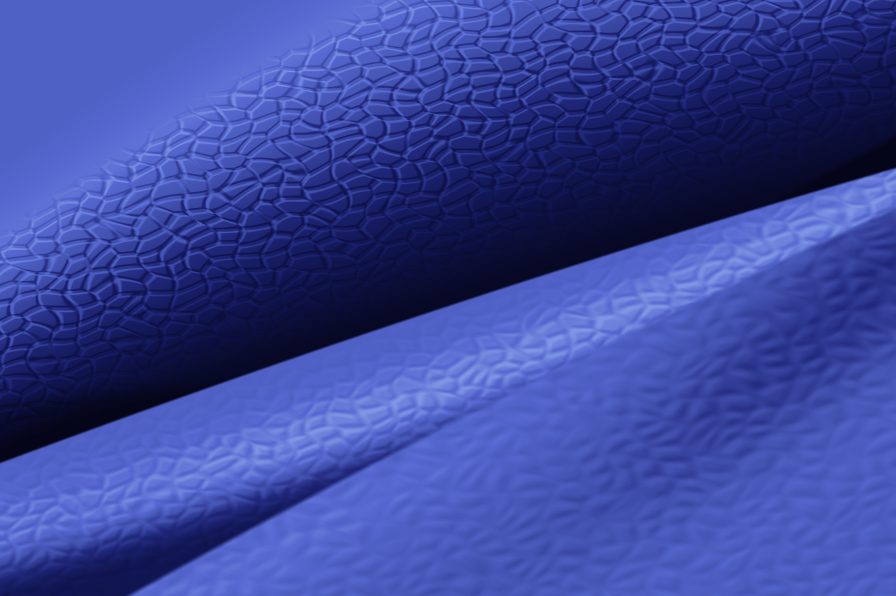
Reproduce this texture procedurally as a WebGL 1 fragment shader.

```glsl
precision highp float;
// Folded blue leather: a large shaded roll above two softer folds.
// Curved fold lines split the canvas; each fold has its own tone profile,
// embossed with cellular grain and coloured through one blue ramp.

uniform vec2 u_resolution;

const vec2 CANVAS = vec2(1.5, 1.0);
const vec3 RIDGE = vec3(0.585, 0.72, -0.14);       // crest of the roll
const vec3 MIDDLE_EDGE = vec3(0.223, 0.372, -0.028);
const vec3 MIDDLE_SHEEN = vec3(0.115, 0.26, 0.08);
const vec3 FRONT_EDGE = vec3(-0.122, 0.575, -0.04);
const vec2 CELL_SIZE = vec2(0.043, 0.025);
const float GRAIN_ANGLE = 0.2;
const float ROLL_GRAIN = 0.21;
const float MIDDLE_GRAIN = 0.12;
const float FRONT_GRAIN = 0.075;
const float EDGE_SOFTNESS = 0.003;

float curve(vec3 c, float x) {
  return c.x + x * (c.y + x * c.z);
}

float bell(float d, float width) {
  return exp(-d * d / (width * width));
}

vec2 hash2(vec2 cell) {
  vec2 k = vec2(dot(cell, vec2(127.1, 311.7)), dot(cell, vec2(269.5, 183.3)));
  return fract(sin(k) * 43758.5);
}

// Height of the pebbled surface: plateaus parted by creases
float pebbles(vec2 q, float creaseWidth) {
  vec2 base = floor(q);
  float nearest = 8.0;
  float second = 8.0;
  for (int j = -1; j <= 1; j++) {
    for (int i = -1; i <= 1; i++) {
      vec2 cell = base + vec2(float(i), float(j));
      float d = length(cell + 0.1 + 0.8 * hash2(cell) - q);
      second = min(second, max(nearest, d));
      nearest = min(nearest, d);
    }
  }
  return smoothstep(0.0, creaseWidth, second - nearest);
}

// Emboss: height difference towards the light
float grain(vec2 p, float scale, float creaseWidth) {
  float c = cos(GRAIN_ANGLE);
  float s = sin(GRAIN_ANGLE);
  vec2 q = vec2(c * p.x + s * p.y, c * p.y - s * p.x) / (CELL_SIZE * scale);
  q += 0.22 * sin(q.yx * 1.7 + 1.3 * sin(q * 0.6));
  vec2 towardLight = vec2(-0.06, 0.16);
  return pebbles(q - towardLight, creaseWidth) - pebbles(q + towardLight, creaseWidth);
}

vec3 leatherColor(float tone) {
  vec3 c = mix(vec3(0.02, 0.02, 0.10), vec3(0.06, 0.08, 0.31), clamp(tone * 5.0, 0.0, 1.0));
  c = mix(c, vec3(0.13, 0.16, 0.49), clamp(tone * 5.0 - 1.0, 0.0, 1.0));
  c = mix(c, vec3(0.26, 0.32, 0.69), clamp(tone * 5.0 - 2.0, 0.0, 1.0));
  c = mix(c, vec3(0.34, 0.41, 0.82), clamp(tone * 5.0 - 3.0, 0.0, 1.0));
  return mix(c, vec3(0.47, 0.56, 0.88), clamp(tone * 5.0 - 4.0, 0.0, 1.2));
}

float rollTone(vec2 p, float edge) {
  float ridge = curve(RIDGE, p.x);
  float t = clamp((p.y - edge) / (ridge - edge), 0.0, 1.0);
  float above = p.y - ridge;
  float tone = 0.03 + 0.62 * t + 0.2 * t * t;
  tone += 0.12 * smoothstep(0.8, 1.4, p.x) * smoothstep(0.25, 0.6, t);
  tone = mix(tone, 0.73, smoothstep(-0.01, 0.16, above));
  // Shadowed gaps under the roll, at the left and at the far right
  tone -= 0.07 * smoothstep(0.02, -0.02, p.y - 0.326 - 0.1 * p.x) * smoothstep(0.5, 0.1, p.x);
  float gap = p.y - 0.77 - 0.55 * (p.x - 1.5);
  tone *= mix(1.0, smoothstep(-0.006, 0.012, gap), smoothstep(1.15, 1.3, p.x));
  float visible = smoothstep(0.035, -0.03, above) * smoothstep(0.02, 0.65, t);
  return tone + ROLL_GRAIN * visible * grain(p, 1.0, 0.22);
}

float middleTone(vec2 p) {
  float below = curve(MIDDLE_SHEEN, p.x) - p.y;
  float strength = mix(0.10, 0.21, smoothstep(0.0, 0.6, p.x));
  float tone = 0.73 + strength * bell(below, 0.055);
  tone -= 0.52 * smoothstep(0.015, 0.13, below);
  float textured = bell(below - 0.01, 0.085);
  return tone + MIDDLE_GRAIN * textured * grain(p, 0.95, 0.5);
}

float frontTone(vec2 p, float edge) {
  float band = (p.y - 0.55 - 0.77 * (p.x - 1.5)) * 0.79;
  float tone = 0.75 + 0.07 * bell(edge - p.y - 0.06, 0.06) * smoothstep(1.2, 0.4, p.x);
  tone -= mix(0.12, 0.3, smoothstep(0.8, 1.45, p.x)) * bell(band, 0.14);
  tone -= 0.06 * smoothstep(0.14, 0.3, -band);
  return tone + FRONT_GRAIN * grain(p, 1.2, 0.8);
}

void main() {
  vec2 p = gl_FragCoord.xy / u_resolution * CANVAS;
  float soft = max(EDGE_SOFTNESS, 1.0 / u_resolution.y);
  float middleEdge = curve(MIDDLE_EDGE, p.x);
  float frontEdge = curve(FRONT_EDGE, p.x);

  // Stack the folds from back to front
  vec3 color = leatherColor(rollTone(p, middleEdge));
  float middle = smoothstep(soft, -soft, p.y - middleEdge);
  color = mix(color, leatherColor(middleTone(p)), middle);
  float front = smoothstep(2.0 * soft, -2.0 * soft, p.y - frontEdge);
  color = mix(color, leatherColor(frontTone(p, frontEdge)), front);
  gl_FragColor = vec4(color, 1.0);
}
```
